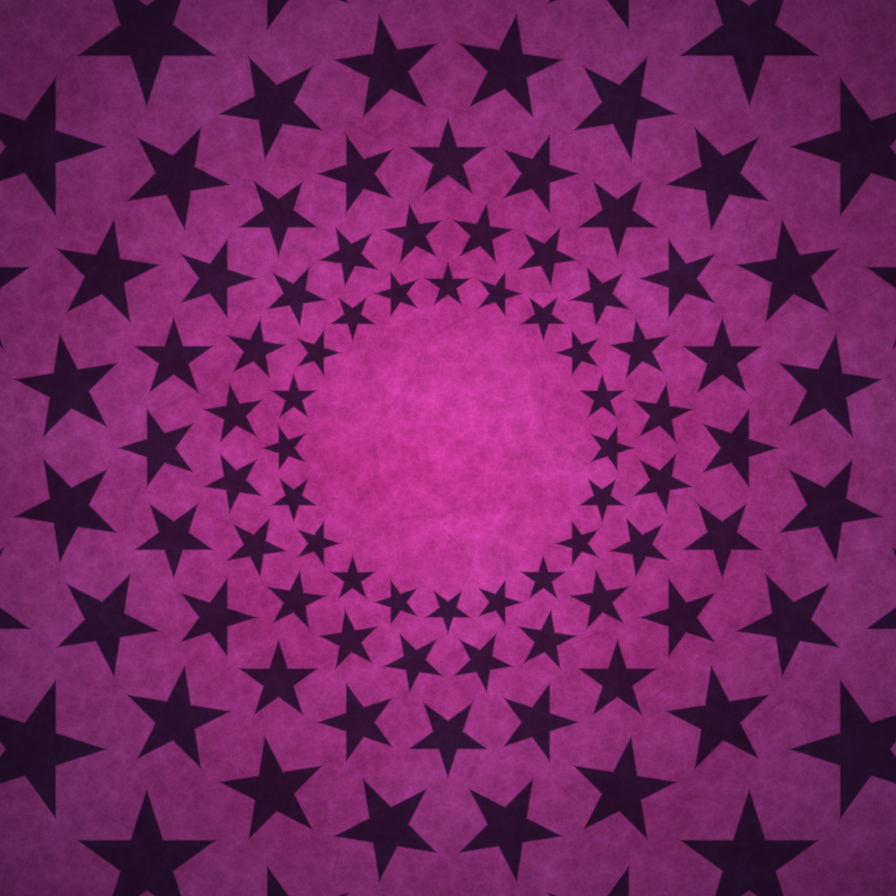
Give the GLSL for this background, as a Shadertoy shader.

```glsl
const float TAU = 6.2831853;

vec2 hash2(vec2 cell) {
    vec3 h = fract(cell.xyx * vec3(0.1031, 0.1030, 0.0973));
    h += dot(h, h.yzx + 33.33);
    return fract((h.xx + h.yz) * h.zy);
}

// Distances to the nearest and second nearest cell points
vec2 cellular(vec2 p) {
    vec2 base = floor(p), nearest = vec2(9.0);
    for (int y = -1; y <= 1; y++)
    for (int x = -1; x <= 1; x++) {
        vec2 cell = base + vec2(x, y);
        float d = length(cell + hash2(cell + 80.0) - p);
        nearest = d < nearest.x ? vec2(d, nearest.x) : vec2(nearest.x, min(nearest.y, d));
    }
    return nearest;
}

// Layered cellular grain, centred on zero
float paperGrain(vec2 p) {
    float sum = 0.0, weight = 0.36;
    for (int i = 0; i < 4; i++) {
        sum += weight * (cellular(p).x - 0.48);
        p = mat2(0.8, 0.6, -0.6, 0.8) * p * 2.1 + 7.3;
        weight *= 0.85;
    }
    return sum;
}

// Signed distance to the edges of a five-pointed star, tip along +x
float starDistance(vec2 p, float size) {
    float sector = TAU / 5.0;
    float a = atan(p.y, p.x);
    a -= sector * round(a / sector);
    vec2 q = length(p) * vec2(cos(a), abs(sin(a)));
    return dot(q - vec2(size, 0.0), vec2(0.309, 0.951));
}

// Rings of twenty stars, each ring 4/3 larger and turned half a step
float starRings(vec2 p) {
    float spacing = TAU / 20.0, radius = 0.362, d = 9.0;
    for (int ring = 0; ring < 5; ring++) {
        float a = atan(p.x, p.y) - 0.5 * spacing * float(ring % 2);
        a -= spacing * round(a / spacing);
        vec2 q = length(p) * vec2(cos(a), sin(a)) - vec2(radius, 0.0);
        d = min(d, starDistance(q, 0.141 * radius));
        radius *= 1.3333;
    }
    return d;
}

void mainImage(out vec4 fragColor, in vec2 fragCoord) {
    vec2 p = (2.0 * fragCoord - iResolution.xy) / iResolution.y;
    float r = length(p);

    // Pink centre fading to dull purple corners
    float red = 0.84 - 0.36 * sqrt(r * r + 0.01);
    float fade = smoothstep(0.0, 1.4, r);
    vec3 paper = red * vec3(1.0, mix(0.28, 0.36, fade), mix(0.76, 0.87, fade));
    vec3 ink = mix(vec3(0.22, 0.08, 0.22), vec3(0.13, 0.05, 0.15), smoothstep(0.3, 1.3, r));

    // Stars with softened edges
    float blur = 0.002 + 1.2 / iResolution.y;
    vec3 color = mix(ink, paper, smoothstep(-blur, blur, starRings(p)));

    // Fibrous grain, broad stains and faint creases
    float grain = paperGrain(p * 17.0);
    vec2 warp = p + 0.06 * sin(p.yx * 9.0 + vec2(1.0, 4.0)) + 0.02 * sin(p.yx * 31.0);
    float stain = sin(warp.x * 7.0 + 2.0 * sin(warp.y * 5.0)) * sin(warp.y * 8.0 + 1.3);
    vec2 crease = cellular(warp * 2.6 + 3.0);
    float fold = 1.0 - smoothstep(0.0, 0.03, crease.y - crease.x);
    color *= 1.0 + 0.32 * grain + 0.03 * stain - 0.05 * fold;
    color.gb *= 1.0 + vec2(0.22, 0.1) * (grain + 0.3 * stain);

    fragColor = vec4(clamp(color, 0.0, 1.0), 1.0);
}
```
